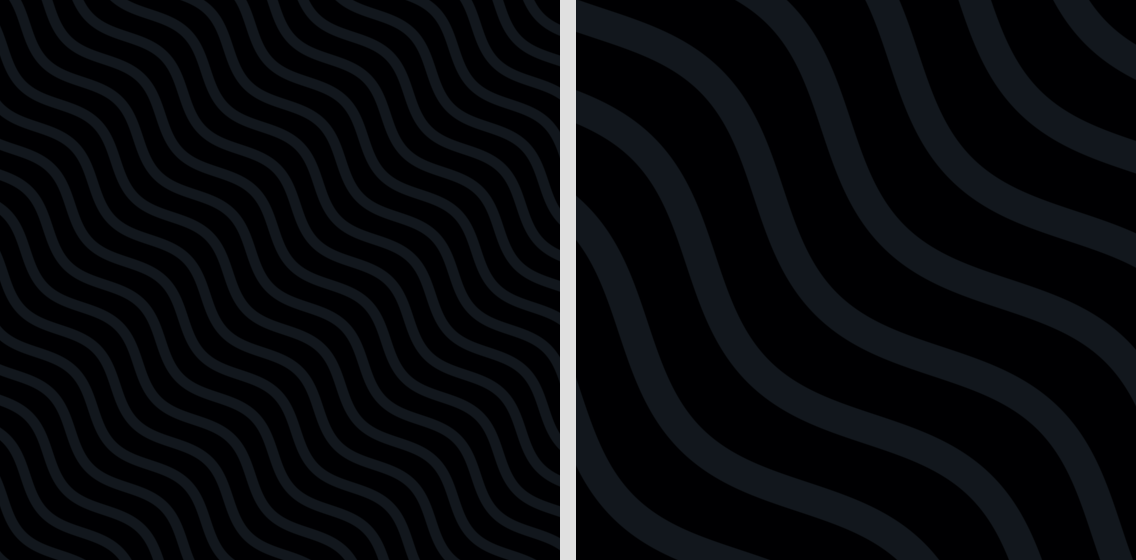
Left, the full canvas; right, a detail of the centre.
Write a WebGL 1 fragment shader that draws this pattern.

```glsl
precision highp float;
// Dark diagonal ripples: evenly spaced parallel wavy stripes on near-black.
// A sine bends the across-stripe coordinate, and dividing by its gradient
// gives a true distance, so every stripe keeps a constant width.

uniform vec2 u_resolution;

const float TAU = 6.2831853;
const float TILES = 2.485;          // repeats across and down the canvas
const float STRIPES_PER_TILE = 5.0;
const float WAVE_SLOPE = 0.5;       // steepest tilt away from the diagonal
const float WAVE_SHIFT = 0.226;     // wave phase, in tiles
const float HALF_WIDTH = 0.0092;    // half stripe width, in canvas units

const vec3 BACKGROUND = vec3(0.0, 0.0, 0.006);
const vec3 STRIPE = vec3(0.07, 0.09, 0.113);

// Distance to the nearest wavy stripe centre, in tile units.
float waveDistance(vec2 p, float stripes, float slope, float shift) {
  float along = p.x + p.y;
  float across = p.x - p.y;
  float phase = TAU * (along - shift);
  float bent = across + slope / TAU * sin(phase);
  float offset = abs(fract(bent * stripes + 0.5) - 0.5) / stripes;
  float bend = slope * cos(phase);
  return offset / length(vec2(1.0 + bend, bend - 1.0));
}

// Antialiased coverage of a stroke.
float stroke(float dist, float halfWidth, float blur) {
  return 1.0 - smoothstep(halfWidth - blur, halfWidth + blur, dist);
}

void main() {
  float side = min(u_resolution.x, u_resolution.y);
  // Measure downwards from the top edge so the stripes fall to the right.
  vec2 p = vec2(gl_FragCoord.x, u_resolution.y - gl_FragCoord.y) / side;

  float dist = waveDistance(p * TILES, STRIPES_PER_TILE, WAVE_SLOPE, WAVE_SHIFT) / TILES;
  float ink = stroke(dist, HALF_WIDTH, 0.9 / side);

  gl_FragColor = vec4(mix(BACKGROUND, STRIPE, ink), 1.0);
}
```
